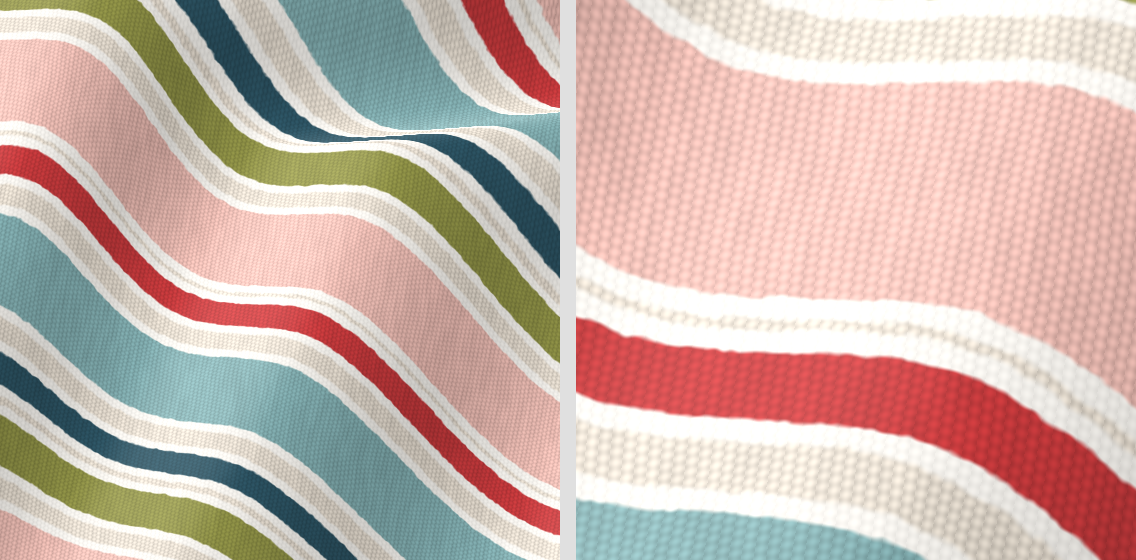
Left, the full canvas; right, a detail of the centre.
Give the GLSL for this texture, as a Shadertoy shader.

```glsl
// Draped woven cloth with printed multicolour stripes that flow over soft diagonal folds.
#define STRIPE_REPEAT 0.794
#define STRIPE_START 0.267
#define SLOPE 0.6
#define FOLD_PERIOD 0.677
#define FOLD_CREST 0.577
#define FOLD_HEIGHT 0.0625
#define BORDER 0.017
#define EDGE_WOBBLE 0.0035
#define THREADS 135.0
#define WEAVE_DEPTH 0.09
#define SHADE_DEPTH 0.13

const float TAU = 6.2831853;
const vec3 WHITE_INK = vec3(0.965, 0.955, 0.935);
const vec3 BARE_LINEN = vec3(0.885, 0.850, 0.800);

// Stripes in order: red, teal, navy, olive, pink.
const vec3 INK[5] = vec3[5](
    vec3(0.76, 0.22, 0.23), vec3(0.50, 0.67, 0.68), vec3(0.17, 0.32, 0.38),
    vec3(0.55, 0.56, 0.27), vec3(0.91, 0.725, 0.69));
const float CENTRE[5] = float[5](0.026, 0.199, 0.369, 0.479, 0.669);
const float HALF_WIDTH[5] = float[5](0.026, 0.075, 0.024, 0.039, 0.083);

float hash(vec2 p) {
    vec3 q = fract(vec3(p.xyx) * 0.1031);
    q += dot(q, q.yzx + 33.33);
    return fract((q.x + q.y) * q.z);
}

float noise(vec2 p) {
    vec2 i = floor(p), f = fract(p);
    f = f * f * (3.0 - 2.0 * f);
    return mix(mix(hash(i), hash(i + vec2(1, 0)), f.x),
               mix(hash(i + vec2(0, 1)), hash(i + vec2(1, 1)), f.x), f.y);
}

// Returns the position across the stripes and the phase of the fold.
vec2 drape(vec2 p) {
    float sag = 0.039 * exp(-p.x / 0.09) * smoothstep(0.08, 0.33, p.y);
    float flat_s = p.y - SLOPE * p.x - sag;
    float s = flat_s, phase = 0.0;
    // The fold bends with the cloth, so solve by repeated substitution.
    for (int i = 0; i < 9; i++) {
        float u = p.x + 0.5 * p.y - 1.25 * max(0.0, -s - 0.104);
        u -= 0.25 * max(u - 0.88, 0.0);
        phase = TAU * (u - FOLD_CREST) / FOLD_PERIOD;
        float wave = cos(phase + 0.16 - 0.16 * cos(phase));
        s = flat_s - (FOLD_HEIGHT - 0.035 * s) * wave;
    }
    return vec2(s, phase);
}

// Twill threads: slanted ribs broken into staggered stitches.
float weave(vec2 p, float s) {
    vec2 t = THREADS * vec2(p.x + 0.18 * p.y, s + 0.35 * p.x);
    t += 0.5 * noise(t * 0.13);
    float rib = sin(TAU * t.x);
    float stitch = sin(TAU * (t.y + 0.5 * floor(t.x + 0.25)));
    float slub = noise(t * vec2(1.0, 0.25)) - 0.5;
    return 0.55 * rib + 0.45 * stitch + 0.7 * slub;
}

void mainImage(out vec4 fragColor, in vec2 fragCoord) {
    vec2 p = fragCoord / iResolution.y;
    p.y = 1.0 - p.y;
    vec2 cloth = drape(p);
    float soft = max(0.0022, 1.0 / iResolution.y);

    // Uneven printed edges
    float wobble = noise(p * 75.0) + 0.5 * noise(p * 190.0) - 0.75;
    float s = cloth.x - STRIPE_START + EDGE_WOBBLE * wobble;

    // Signed distance to each stripe, with the nearest kept for the border
    vec3 ink = vec3(0.0);
    float cover = 0.0, nearest = 1.0;
    for (int i = 0; i < 5; i++) {
        float offset = mod(s - CENTRE[i] + 0.5 * STRIPE_REPEAT, STRIPE_REPEAT);
        float d = abs(offset - 0.5 * STRIPE_REPEAT) - HALF_WIDTH[i];
        float inside = 1.0 - smoothstep(-soft, soft, d);
        ink += INK[i] * inside;
        cover += inside;
        nearest = min(nearest, d);
    }
    float bare = smoothstep(BORDER - 0.003, BORDER + 0.003, nearest);
    vec3 color = mix(WHITE_INK, BARE_LINEN, bare) * (1.0 - cover) + ink;

    // Thread relief, shallow on the thick white ink
    float relief = mix(0.4, 1.0, max(bare, cover));
    color *= 1.0 + WEAVE_DEPTH * relief * weave(p, cloth.x);

    // Fold shading: dim slopes and a pale sheen on the crests
    float light = cos(cloth.y - 1.3);
    color *= 0.95 + SHADE_DEPTH * light + 0.05 * (noise(p * 4.0) - 0.5);
    color = mix(color, vec3(0.98, 0.96, 0.94), 0.12 * smoothstep(0.1, 1.0, light));
    fragColor = vec4(clamp(color, 0.0, 1.0), 1.0);
}
```
